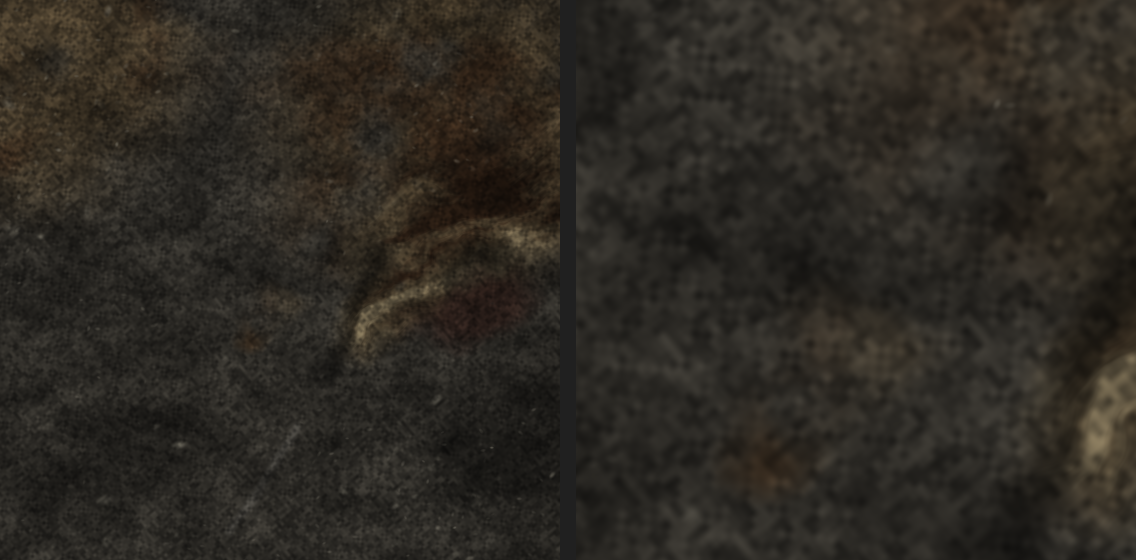
Left, the full canvas; right, a detail of the centre.
Write a three.js fragment shader that draws this texture.

```glsl
// Dark weathered rock: grey stone with brown soil stains and a folded, rusty ledge.
// Warped fbm places the stains, stretched fbm forms the slanting folds, and
// jittered cells scatter pale flecks under a fine value-noise grain.
varying vec2 vUv;

const vec3 STONE = vec3(0.165, 0.157, 0.140);
const vec3 SOIL = vec3(0.235, 0.198, 0.142);
const vec3 RUST = vec3(0.150, 0.098, 0.062);
const vec3 TAN = vec3(0.370, 0.330, 0.250);
const vec3 WINE = vec3(0.165, 0.105, 0.088);
const vec3 FLECK = vec3(0.430, 0.415, 0.370);
const float GRAIN_SCALE = 185.0;
const float GRAIN_CONTRAST = 0.85;
const float BLOTCH_CONTRAST = 1.0;
const float WARP = 0.16;

float hash(vec2 p) {
  return fract(sin(dot(p, vec2(127.1, 311.7))) * 43758.5453);
}

float noise(vec2 p) {
  vec2 i = floor(p), f = fract(p);
  f = f * f * (3.0 - 2.0 * f);
  return mix(mix(hash(i), hash(i + vec2(1.0, 0.0)), f.x),
             mix(hash(i + vec2(0.0, 1.0)), hash(i + vec2(1.0)), f.x), f.y);
}

vec2 rotate(vec2 p, float angle) {
  float c = cos(angle), s = sin(angle);
  return vec2(c * p.x + s * p.y, c * p.y - s * p.x);
}

float fbm(vec2 p) {
  float sum = 0.0, amp = 0.5;
  for (int i = 0; i < 5; i++) {
    sum += amp * noise(p);
    p = rotate(p, 0.6) * 2.03 + 17.3;
    amp *= 0.5;
  }
  return sum / 0.97;
}

// Soft elliptical patch: 1 at the centre, 0 at the rim
float patchMask(vec2 p, vec2 centre, vec2 radius, float angle) {
  return 1.0 - smoothstep(0.45, 1.1, length(rotate(p - centre, angle) / radius));
}

float segmentDistance(vec2 p, vec2 a, vec2 b) {
  vec2 d = b - a;
  return length(p - a - d * clamp(dot(p - a, d) / dot(d, d), 0.0, 1.0));
}

// Slanted pale specks, one per jittered cell; most cells stay empty
float flecks(vec2 p, float scale, float density) {
  vec2 cell = floor(p * scale);
  float result = 0.0;
  for (int y = -1; y <= 1; y++) {
    for (int x = -1; x <= 1; x++) {
      vec2 id = cell + vec2(float(x), float(y));
      vec2 jitter = vec2(hash(id + 3.1), hash(id + 8.7));
      vec2 d = rotate(p * scale - id - jitter, 2.4 * hash(id + 5.3) - 0.9);
      float size = mix(0.22, 0.50, hash(id + 1.9));
      float speck = 1.0 - smoothstep(0.1, 1.0, length(d * vec2(1.0, 1.7)) / size);
      float strength = step(1.0 - density, hash(id)) * mix(0.2, 0.8, pow(hash(id + 6.4), 3.0));
      result = max(result, speck * strength);
    }
  }
  return result;
}

void main() {
  vec2 p = vUv;
  vec2 q = p + WARP * (vec2(fbm(p * 6.0), fbm(p * 6.0 + 31.7)) - 0.5);

  // Brown soil in the top left corner and over the upper right
  float soil = max(patchMask(q, vec2(0.02, 0.98), vec2(0.42, 0.40), 0.5),
                   patchMask(q, vec2(0.86, 0.85), vec2(0.46, 0.38), 0.5));
  soil = max(soil, 0.7 * patchMask(q, vec2(0.48, 0.45), vec2(0.06, 0.07), 0.8));
  soil *= smoothstep(0.15, 0.60, fbm(p * 9.0 + 4.0));
  vec3 color = mix(STONE, SOIL, soil);
  color = mix(color, RUST, 0.75 * soil * smoothstep(0.47, 0.68, fbm(p * 7.0 + 12.0)));

  // Folded ledge: pale ridges over rusty hollows, steeper towards the left
  float ledge = max(patchMask(q, vec2(0.84, 0.63), vec2(0.29, 0.16), 0.35),
                    patchMask(q, vec2(0.70, 0.46), vec2(0.16, 0.085), 0.9));
  float slant = mix(0.85, 0.42, smoothstep(0.62, 0.85, p.x));
  vec2 along = rotate(q - vec2(0.70, 0.50), slant);
  float fold = fbm(along * vec2(6.0, 21.0) + 2.6);
  vec3 foldColor = mix(RUST * 0.8, SOIL, smoothstep(0.30, 0.52, fold));
  foldColor = mix(foldColor, TAN, smoothstep(0.50, 0.70, fold));
  color = mix(color, foldColor, 0.9 * ledge);
  color = mix(color, WINE, 0.75 * patchMask(q, vec2(0.85, 0.46), vec2(0.15, 0.075), 0.3));

  // Crevices beside the ledge, shaded hollows and a faint scratch
  float crevice = min(segmentDistance(q, vec2(0.60, 0.30), vec2(0.66, 0.54)),
                      segmentDistance(q, vec2(0.78, 0.52), vec2(0.90, 0.55)));
  color *= 1.0 - 0.45 * (1.0 - smoothstep(0.0, 0.035, crevice));
  color *= 1.0 - 0.35 * patchMask(q, vec2(0.93, 0.20), vec2(0.18, 0.22), 0.0);
  color *= 1.0 - 0.20 * patchMask(q, vec2(0.20, 0.18), vec2(0.30, 0.14), 0.2);
  float scratch = segmentDistance(p + 0.2 * (q - p), vec2(0.41, 0.05), vec2(0.53, 0.23));
  color += 0.06 * (1.0 - smoothstep(0.0, 0.013, scratch));

  // Cloudy blotches, flecks gathered in drifts, then fine grain
  color *= 1.0 + BLOTCH_CONTRAST * (fbm(p * vec2(15.0, 20.0) + 9.0) - 0.5);
  float drift = smoothstep(0.32, 0.65, fbm(p * 5.0 + 40.0));
  float specks = max(flecks(p, 48.0, 0.30) * drift, flecks(p + 0.37, 24.0, 0.07));
  color = mix(color, FLECK, 0.65 * specks);
  vec2 g = rotate(p, 0.7) * GRAIN_SCALE;
  float grain = 0.65 * noise(g) + 0.35 * noise(g * 0.53 + 71.0);
  color *= 1.0 + GRAIN_CONTRAST * (grain - 0.5);
  gl_FragColor = vec4(color, 1.0);
}
```
